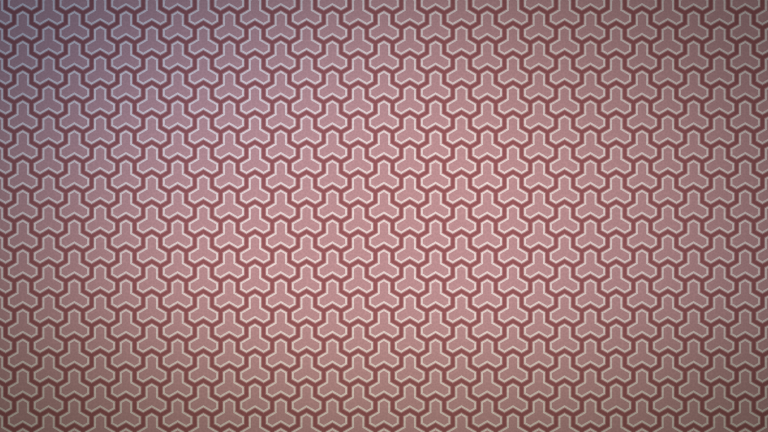
A WebGL 2 fragment shader for this pattern:

```glsl
#version 300 es
precision highp float;

uniform vec2 u_resolution;
out vec4 fragColor;

const float COS30 = 0.8660254;
const float REPEATS_DOWN = 14.5;

const vec3 FILL  = vec3(0.745, 0.560, 0.570);
const vec3 CREAM = vec3(0.895, 0.820, 0.805);
const vec3 ROSE  = vec3(0.700, 0.500, 0.505);
const vec3 WINE  = vec3(0.590, 0.345, 0.355);

vec2 hash2(vec2 p) {
    vec2 q = vec2(dot(p, vec2(127.1, 311.7)), dot(p, vec2(269.5, 183.3)));
    return fract(sin(q) * 43758.5);
}

// Distance to the nearest jittered cell point
float cellNoise(vec2 p) {
    vec2 cell = floor(p);
    float nearest = 2.0;
    for (int j = -1; j <= 1; j++) {
        for (int i = -1; i <= 1; i++) {
            vec2 c = cell + vec2(i, j);
            nearest = min(nearest, length(c + hash2(c) - p));
        }
    }
    return nearest;
}

// Inner distance to the edge of three joined hexagons of side r
float tripodInset(vec2 p, float r) {
    vec2 foldNormal = vec2(0.5, -COS30);
    p.x = abs(p.x);
    p -= 2.0 * max(dot(p, foldNormal), 0.0) * foldNormal;
    p.x = abs(p.x);
    float side = COS30 * r - p.x;
    float roof = 2.0 * COS30 * r - dot(p, vec2(0.5, COS30));
    return min(side, roof);
}

// Interlocked tripods on a triangular lattice with unit spacing
float tripodTiling(vec2 p) {
    float inset = -1.0;
    float column = round(p.x / COS30);
    for (int i = -1; i <= 1; i++) {
        float c = column + float(i);
        float shift = 0.5 * mod(c, 2.0);
        float row = round(p.y - shift);
        for (int j = -1; j <= 1; j++) {
            vec2 center = vec2(c * COS30, row + float(j) + shift);
            inset = max(inset, tripodInset(p - center, 1.0 / 3.0));
        }
    }
    return inset;
}

// Nested bands from the tile edge inward
vec3 bandColor(float inset, float blur) {
    vec3 color = mix(WINE, ROSE, smoothstep(-blur, blur, inset - 0.052));
    color = mix(color, CREAM, smoothstep(-blur, blur, inset - 0.084));
    return mix(color, FILL, smoothstep(-blur, blur, inset - 0.150));
}

// Vignette with a cool upper left and a warm lower edge
vec3 lighting(vec2 uv) {
    vec2 q = (uv - vec2(0.5, 0.48)) * vec2(1.9, 1.65);
    float edge = smoothstep(0.25, 1.4, length(q));
    vec3 light = mix(vec3(1.0), vec3(0.56, 0.58, 0.58), edge);
    float cool = smoothstep(0.75, 0.0, length(uv - vec2(0.0, 1.0)));
    float warm = smoothstep(0.4, 0.0, uv.y);
    light *= mix(vec3(1.0), vec3(0.93, 1.01, 1.16), cool);
    return light * mix(vec3(1.0), vec3(0.97, 0.97, 0.91), warm);
}

// Fine cloth grain over faint broad unevenness
float clothGrain(vec2 p) {
    float grain = cellNoise(p * 170.0) - 0.45;
    float broad = sin(p.x * 7.0 + 1.7 * sin(p.y * 5.0)) * sin(p.y * 9.0 + p.x * 3.0);
    return 1.0 + 0.07 * grain + 0.008 * broad;
}

void main() {
    vec2 uv = gl_FragCoord.xy / u_resolution;
    vec2 p = gl_FragCoord.xy / u_resolution.y;
    float aspect = u_resolution.x / u_resolution.y;
    vec2 latticeOrigin = vec2(0.5 * aspect, 0.5215);

    float blur = 0.65 * REPEATS_DOWN / u_resolution.y;
    float inset = tripodTiling((p - latticeOrigin) * REPEATS_DOWN);
    vec3 color = bandColor(inset, blur);

    color *= lighting(uv) * clothGrain(p);
    fragColor = vec4(clamp(color, 0.0, 1.0), 1.0);
}
```
